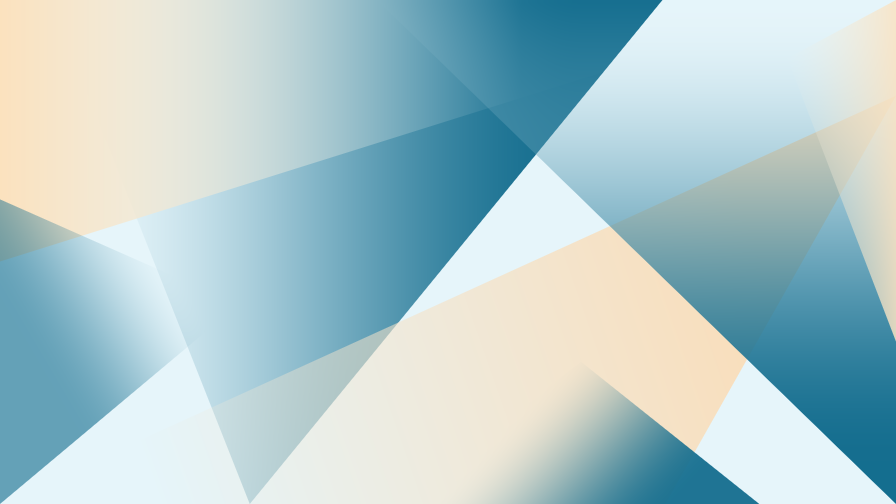
Give the GLSL for this background, as a WebGL 1 fragment shader.

```glsl
precision highp float;
uniform vec2 u_resolution;

// Layout grid, in canvas units
const vec2 GRID = vec2(16.0, 9.0);

// Palette
const vec3 ICE = vec3(0.90, 0.96, 0.98);
const vec3 TEAL = vec3(0.08, 0.43, 0.56);
const vec3 SAND = vec3(0.985, 0.885, 0.745);
const vec3 PEACH = vec3(0.98, 0.865, 0.72);

// Peak strength of the partial veils
const float LEFT_PEAK = 0.62;
const float FLOOR_PEAK = 0.95;

// Opacity exponents: 1 is pure tint, lower values are milkier
const float CLEAR = 1.0;
const float SOFT = 0.65;
const float MILKY = 0.5;

// Signed distance to the edge a-b, positive on its right
float edgeSide(vec2 p, vec2 a, vec2 b) {
  vec2 e = b - a;
  return dot(p - a, normalize(vec2(e.y, -e.x)));
}

// Antialiased coverage of a clockwise triangle
float triangle(vec2 p, vec2 a, vec2 b, vec2 c) {
  float d = min(edgeSide(p, a, b), min(edgeSide(p, b, c), edgeSide(p, c, a)));
  return clamp(d * u_resolution.y / GRID.y + 0.5, 0.0, 1.0);
}

// Lays a translucent tint that pales to ice as its strength falls
vec3 veil(vec3 base, vec3 tint, float strength, float power, float mask) {
  float s = clamp(strength, 0.0001, 1.0);
  vec3 paint = mix(ICE, tint, pow(s, 1.0 - power));
  return mix(base, paint, pow(s, power) * mask);
}

void main() {
  vec2 p = gl_FragCoord.xy / u_resolution * GRID;
  vec3 color = ICE;

  // Large central blade, darkening to the right
  float mask = triangle(p, vec2(4.46, 0.0), vec2(0.90, 9.0), vec2(11.83, 9.0));
  color = veil(color, TEAL, smoothstep(1.25, 10.4, p.x), MILKY, mask);

  // Warm light from the upper left
  mask = triangle(p, vec2(0.0, 4.33), vec2(0.0, 9.0), vec2(14.87, 9.0));
  float warmth = clamp(1.0 - p.x / 9.4, 0.0, 1.0);
  color = veil(color, SAND, warmth * warmth, MILKY, mask);

  // Left wedge, fading towards its tip
  mask = triangle(p, vec2(0.0), vec2(0.0, 5.44), vec2(4.25, 3.56));
  float reach = dot(p - vec2(3.125, 3.79), vec2(-0.85, -0.5));
  color = veil(color, TEAL, LEFT_PEAK * smoothstep(-0.2, 2.7, reach), CLEAR, mask);

  // Long warm sail rising to the right
  mask = triangle(p, vec2(0.0), vec2(16.0, 7.29), vec2(11.88, 0.0));
  color = veil(color, PEACH, (p.x + 0.35 * p.y - 2.84) / 12.3, SOFT, mask);

  // Right wedge, deepening downwards
  mask = triangle(p, vec2(6.73, 9.0), vec2(16.0, 9.0), vec2(16.0, 0.0));
  color = veil(color, TEAL, 1.0 - smoothstep(0.67, 9.0, p.y), SOFT, mask);

  // Floor peak with a soft left flank
  mask = triangle(p, vec2(7.08, 0.0), vec2(10.375, 2.54), vec2(13.56, 0.0));
  reach = dot(p - vec2(10.375, 2.54), vec2(0.73, -0.68));
  color = veil(color, TEAL, FLOOR_PEAK * smoothstep(-0.2, 2.9, reach), CLEAR, mask);

  // Warm shard at the right border
  mask = triangle(p, vec2(14.06, 7.96), vec2(16.0, 9.0), vec2(16.0, 2.9));
  warmth = clamp((p.x - 14.0) / 2.3, 0.0, 1.0);
  color = veil(color, SAND, pow(warmth, 1.6), SOFT, mask);

  gl_FragColor = vec4(color, 1.0);
}
```
